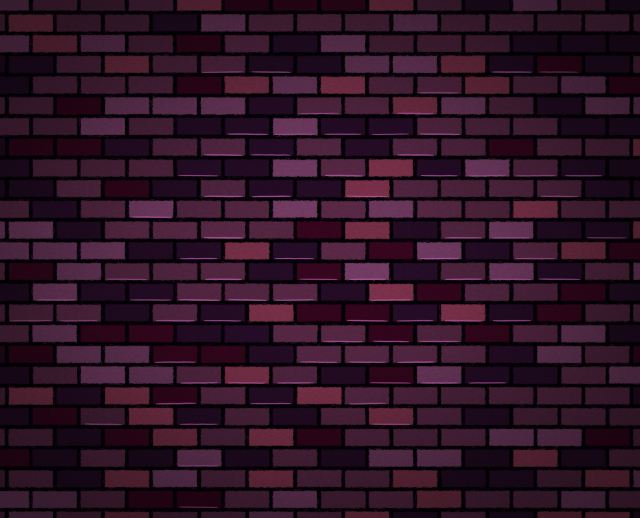
Write a Shadertoy shader that draws this texture.

```glsl
// Dark plum brick wall in running bond, lit softly from the middle.
// Each brick is a rounded box with a noise-worn edge, a hashed tint and,
// more often near the light, a thin glossy streak along its lower edge.

#define COLUMNS 13.32
#define ROWS 25.0
#define WALL_SHIFT vec2(0.142, 0.395)   // offset of the grid, in cells
#define CELL_ASPECT 2.318               // cell width over cell height
#define BRICK_HALF vec2(1.075, 0.418)   // half size, in row heights
#define CORNER 0.06
#define EDGE_WEAR 0.045
#define STREAK_CHANCE 0.46
#define STREAK_HALF 0.036

const vec3 MORTAR = vec3(0.014, 0.003, 0.024);
const vec3 INDIGO = vec3(0.135, 0.045, 0.140);
const vec3 MAROON = vec3(0.190, 0.020, 0.105);
const vec3 PLUM   = vec3(0.310, 0.142, 0.245);
const vec3 MAUVE  = vec3(0.405, 0.210, 0.350);
const vec3 ROSE   = vec3(0.450, 0.180, 0.270);
const vec3 STREAK = vec3(0.700, 0.340, 0.640);

// Integer hash: two values in 0..1 for each lattice point
vec2 hash2(vec2 p) {
    uvec2 q = uvec2(ivec2(floor(p)) + 4096);
    uint h = q.x * 374761393u + q.y * 668265263u;
    h = (h ^ (h >> 13)) * 1274126177u;
    h ^= h >> 16;
    uint k = h * 747796405u + 277803u;
    k ^= k >> 15;
    return vec2(h & 65535u, k & 65535u) / 65535.0;
}

float cornerSlope(vec2 cell, vec2 f, vec2 corner) {
    float angle = 6.28318 * hash2(cell + corner).x;
    return dot(vec2(cos(angle), sin(angle)), f - corner);
}

// Gradient noise, about -0.7..0.7
float noise(vec2 p) {
    vec2 i = floor(p), f = p - i;
    vec2 s = f * f * f * (f * (f * 6.0 - 15.0) + 10.0);
    float low  = mix(cornerSlope(i, f, vec2(0, 0)), cornerSlope(i, f, vec2(1, 0)), s.x);
    float high = mix(cornerSlope(i, f, vec2(0, 1)), cornerSlope(i, f, vec2(1, 1)), s.x);
    return mix(low, high, s.y);
}

float roundedBox(vec2 p, vec2 halfSize, float radius) {
    vec2 q = abs(p) - halfSize + radius;
    return length(max(q, 0.0)) + min(max(q.x, q.y), 0.0) - radius;
}

// Weighted choice of brick tint
vec3 brickTint(float pick) {
    vec3 tint = INDIGO;
    tint = mix(tint, MAROON, step(0.29, pick));
    tint = mix(tint, PLUM, step(0.40, pick));
    tint = mix(tint, MAUVE, step(0.79, pick));
    return mix(tint, ROSE, step(0.91, pick));
}

void mainImage(out vec4 fragColor, in vec2 fragCoord) {
    vec2 uv = fragCoord / iResolution.xy;
    float soft = 0.7 * ROWS / iResolution.y;

    // Running bond: every other row slides by half a brick
    vec2 grid = uv * vec2(COLUMNS, ROWS) - WALL_SHIFT;
    float row = floor(grid.y);
    grid.x -= 0.5 * (1.0 - mod(row, 2.0));
    vec2 id = floor(grid);
    vec2 p = (grid - id - 0.5) * vec2(CELL_ASPECT, 1.0);
    vec2 lookup = p + id * vec2(7.3, 5.7);

    vec2 tone = hash2(id);
    vec2 gloss = hash2(id + vec2(311.0, 97.0));
    vec2 shape = hash2(id + vec2(53.0, 701.0));

    // Light falls off toward the border of the wall
    float fromCentre = length((uv - vec2(0.5, 0.51)) * vec2(1.0, 1.05));
    float light = mix(1.06, 0.54, smoothstep(0.08, 0.72, fromCentre));

    // Worn brick outline
    float wear = noise(lookup * 4.0) * 0.6 + noise(lookup * 13.0) * 0.7;
    float d = roundedBox(p - (shape - 0.5) * 0.025, BRICK_HALF, CORNER) + EDGE_WEAR * wear;
    float body = 1.0 - smoothstep(-soft, soft, d);

    // Brick face: tint, slight brightness change, grain and darker rim
    vec3 face = brickTint(tone.x) * (0.94 + 0.12 * tone.y);
    face *= 1.0 + 0.07 * noise(lookup * vec2(5.0, 9.0));
    face *= mix(0.80, 1.0, smoothstep(0.0, 0.07, -d));

    // Broken flecks of brick dust just outside the edge
    float fleck = (1.0 - smoothstep(0.0, soft, abs(d - 0.05) - 0.008))
                * smoothstep(0.12, 0.35, noise(lookup * vec2(3.0, 5.0) + 31.0));
    vec3 colour = mix(MORTAR, face * 0.7, 0.5 * fleck);
    colour = mix(colour, face, body);

    // Glossy streak, tilted a little and tapered at both ends
    float chance = STREAK_CHANCE * (1.0 - smoothstep(0.15, 0.62, fromCentre));
    vec2 cellCentre = (id + 0.5 + vec2(0.5 * (1.0 - mod(row, 2.0)), 0.0) + WALL_SHIFT)
                    / vec2(COLUMNS, ROWS);
    chance = STREAK_CHANCE * (1.0 - smoothstep(0.15, 0.62, length(cellCentre - 0.5)));
    float reach = mix(0.90, 1.02, shape.x);
    float along = abs(p.x - (shape.y - 0.5) * 0.08) / reach;
    float level = 0.045 - BRICK_HALF.y + (gloss.y - 0.5) * 0.035 * p.x + 0.012 * noise(lookup * 3.0);
    float thick = STREAK_HALF * mix(0.65, 1.05, shape.y) * sqrt(max(1.0 - pow(along, 6.0), 0.0));
    float streak = (1.0 - smoothstep(-soft, soft, abs(p.y - level) - thick))
                 * (1.0 - smoothstep(0.96, 1.0, along)) * step(gloss.x, chance);
    colour = mix(colour, mix(STREAK, face, 0.15), 0.9 * streak);

    fragColor = vec4(colour * light, 1.0);
}
```
